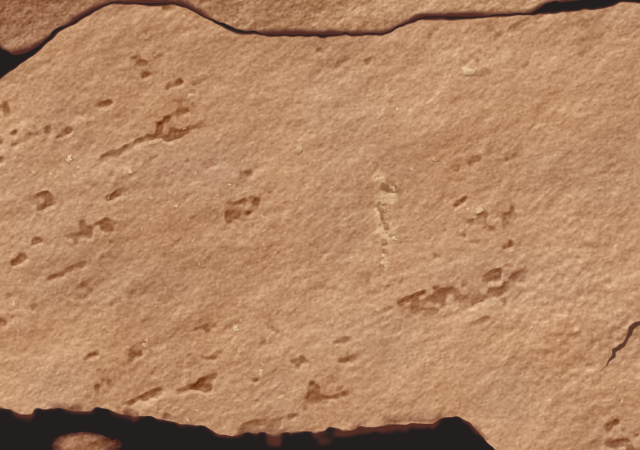
Write a WebGL 2 fragment shader that draws this texture.

```glsl
#version 300 es
precision highp float;

uniform vec2 u_resolution;
out vec4 fragColor;

float hash(vec2 p) {
    vec3 q = fract(p.xyx * 0.1031);
    q += dot(q, q.yzx + 33.33);
    return fract((q.x + q.y) * q.z);
}

float noise(vec2 p) {
    vec2 i = floor(p), f = fract(p);
    f = f * f * f * (f * (f * 6.0 - 15.0) + 10.0);
    return mix(mix(hash(i), hash(i + vec2(1, 0)), f.x),
               mix(hash(i + vec2(0, 1)), hash(i + vec2(1, 1)), f.x), f.y);
}

mat2 rotate(float a) {
    return mat2(cos(a), -sin(a), sin(a), cos(a));
}

// Weathered relief, drawn out along a rising diagonal
float relief(vec2 p) {
    vec2 q = rotate(0.5) * p * vec2(4.0, 5.8) + 40.0;
    float height = 0.0, amplitude = 1.0;
    for (int i = 0; i < 6; i++) {
        height += amplitude * noise(q);
        q = rotate(0.7) * q * 2.03 + 17.0;
        amplitude *= 0.575;
    }
    return height;
}

// Short gouges in two sizes, gathered in patches
float gouges(vec2 p) {
    vec2 along = rotate(0.42) * p;
    float fray = 0.35 * (noise(p * 65.0) - 0.5);
    float coarse = smoothstep(0.74, 0.98, noise(along * vec2(5.0, 24.0) + 8.0) + fray);
    float fine = smoothstep(0.74, 0.98, noise(along * vec2(19.0, 46.0) + 3.0) + fray);
    float patches = smoothstep(0.42, 0.75, noise(p * 5.5 + 21.0));
    return max(coarse * smoothstep(0.4, 1.1, p.x), fine) * patches;
}

float topEdge(float x) {
    return 0.80 + 0.19 * smoothstep(-0.08, 0.27, x) - 0.07 * smoothstep(0.38, 0.54, x)
         + 0.04 * smoothstep(0.84, 0.95, x) + 0.03 * smoothstep(1.1, 1.42, x);
}

float bottomEdge(float x) {
    return 0.083 - 0.052 * smoothstep(0.2, 0.58, x) + 0.035 * smoothstep(0.65, 0.88, x)
         - 0.1 * smoothstep(1.03, 1.13, x);
}

// Crumbly vertical vein of shell fragments
float veinMask(vec2 p) {
    float across = abs(p.x - 0.85 - 0.03 * (noise(p.yy * 14.0) - 0.5));
    return smoothstep(0.035, 0.008, across) * smoothstep(0.38, 0.42, p.y) * smoothstep(0.64, 0.6, p.y);
}

float ellipse(vec2 q, vec2 radii) {
    return (length(q / radii) - 1.0) * radii.y;
}

// Pale broken chips in three sizes, each with a small shadow
vec3 addChips(vec3 col, vec2 p, float px) {
    for (int i = 0; i < 3; i++) {
        float scale = 10.0 * exp2(float(i));
        vec2 cell = floor(p * scale), seed = cell + 31.0 * float(i);
        vec2 middle = (cell + 0.5) / scale;
        float chance = 0.01 + 0.13 * smoothstep(0.58, 0.8, noise(middle * 5.0 + 9.0)) + 0.45 * veinMask(middle);
        if (hash(seed + 3.7) > chance) continue;
        vec2 jitter = vec2(hash(seed + 11.3), hash(seed + 27.9)) - 0.5;
        vec2 q = fract(p * scale) - 0.5 - 0.4 * jitter;
        mat2 turn = rotate(6.28 * hash(seed + 45.1));
        float size = mix(0.07, 0.17, hash(seed + 58.2));
        vec2 radii = size * vec2(1.0, mix(0.4, 0.75, hash(seed + 71.4)));
        float wobble = 0.9 * size * (noise(q / size * 1.6 + seed) - 0.5);
        float body = (ellipse(turn * q, radii) + wobble) / scale;
        float shadow = (ellipse(turn * (q - vec2(0.02, -0.04)), radii) + wobble) / scale;
        vec3 pale = mix(vec3(0.82, 0.64, 0.45), vec3(0.90, 0.79, 0.66), hash(seed + 83.6));
        pale += 0.22 * (noise(p * 110.0) - 0.5);
        col = mix(col, vec3(0.50, 0.33, 0.23), 0.6 * smoothstep(px, -px, shadow));
        col = mix(col, pale, 0.85 * smoothstep(px, -px, body));
    }
    return col;
}

void main() {
    float px = 1.0 / u_resolution.y;
    vec2 p = gl_FragCoord.xy * px;

    // Slanting sunlight on relief and grain
    float slope = relief(p) - relief(p + 0.004 * vec2(-0.5, 0.85));
    float rough = smoothstep(0.3, 0.05, length((p - vec2(1.34, 0.27)) * vec2(1.0, 0.8)));
    float shade = 0.95 * slope + 0.06 * (noise(p * 3.0 + 5.0) - 0.5) + 0.075 * (noise(p * 180.0) - 0.5);
    shade += (0.05 + 0.12 * rough) * (noise(p * 75.0) - noise(p * 75.0 + vec2(-0.2, 0.4)));
    vec3 tint = vec3(0.93, 1.05, 1.0);
    vec3 col = vec3(0.74, 0.56, 0.42) + tint * shade;
    col += vec3(0.012, 0.0, -0.02) * (noise(p * 8.0) - 0.5);

    // Gouges with a sunlit lower lip
    col += tint * (0.09 * gouges(p + vec2(-0.003, 0.008)) - 0.26 * gouges(p));

    // Vein and chips
    float crumbs = noise(p * 48.0) + 0.6 * (noise(p * 120.0) - 0.5);
    vec3 crumbColor = mix(vec3(0.60, 0.42, 0.29), vec3(0.87, 0.73, 0.56), smoothstep(0.25, 0.6, crumbs));
    col = mix(col, crumbColor + shade, 0.75 * veinMask(p) * smoothstep(0.3, 0.5, noise(p * 30.0 + 4.0)));
    col = addChips(col, p, px);

    // Deep crack on the right
    vec2 fromStart = p - vec2(1.31, 0.17), heading = normalize(vec2(0.11, 0.13));
    float t = dot(fromStart, heading);
    float across = dot(fromStart, vec2(-heading.y, heading.x));
    across += 0.03 * (noise(vec2(t * 22.0, 2.0)) - 0.5) + 0.01 * (noise(vec2(t * 80.0, 6.0)) - 0.5);
    float width = 0.006 * smoothstep(0.0, 0.12, t) * (0.4 + noise(vec2(t * 45.0, 9.0)));
    float crack = smoothstep(px, -px, abs(across) - width) * smoothstep(0.0, 0.05, t);
    col = mix(col, vec3(0.30, 0.17, 0.13), 0.85 * crack);

    // Ragged outline of the slab
    float ragged = 0.022 * (noise(p * 18.0) - 0.5) + 0.007 * (noise(p * 60.0) - 0.5);
    float above = p.y - topEdge(p.x) - 0.6 * ragged;
    float below = bottomEdge(p.x) + ragged - p.y;
    vec3 redShade = vec3(0.34, 0.18, 0.15), dark = vec3(0.14, 0.12, 0.12);

    // Neighbouring rock over a narrow gap
    float gap = 0.004 + 0.065 * exp(-25.0 * p.x) + 0.018 * smoothstep(1.17, 1.22, p.x) + 0.4 * abs(ragged);
    vec3 upper = mix(vec3(0.61, 0.42, 0.30), vec3(0.71, 0.53, 0.39), smoothstep(0.1, 0.7, p.x)) + 1.4 * tint * shade;
    upper = mix(redShade, upper, smoothstep(0.0, 0.014, above - gap + 0.8 * ragged));
    col = mix(col, mix(redShade, dark, smoothstep(0.0, 0.006, above)), smoothstep(-px, px, above));
    col = mix(col, upper, smoothstep(-px, px, above - gap));

    // Reddish lip and the dark hollow with a half-lit boulder
    float lip = smoothstep(-0.022, 0.0, below) * smoothstep(0.45, 0.7, noise(p * 24.0 + 7.0));
    col = mix(col, vec3(0.48, 0.29, 0.21) + shade, 0.8 * lip);
    float boulder = ellipse(p - vec2(0.18, 0.012), vec2(0.075, 0.03)) + 0.6 * ragged;
    vec3 hollow = mix(redShade, dark, smoothstep(0.0, 0.014, below + 0.8 * ragged));
    vec3 stone = mix(redShade, vec3(0.62, 0.43, 0.31), smoothstep(0.0, 0.012, -boulder)) + shade;
    hollow = mix(hollow, stone, smoothstep(px, -px, boulder));
    col = mix(col, hollow, smoothstep(-px, px, below));

    fragColor = vec4(clamp(col, 0.0, 1.0), 1.0);
}
```
